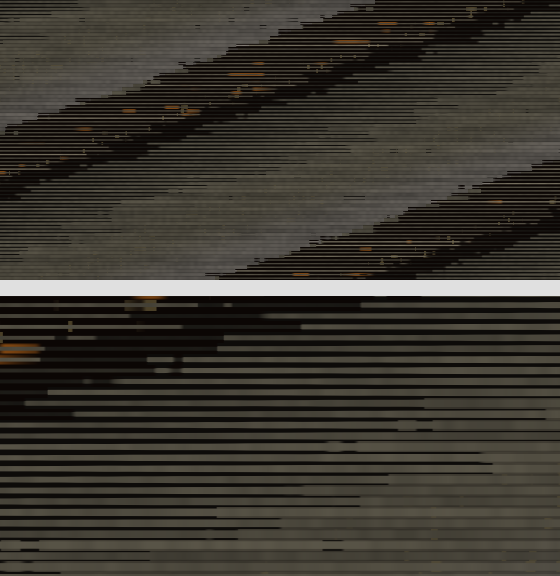
Top: the whole. Bottom: its middle third, enlarged.
Give the GLSL for this texture, as a WebGL 1 fragment shader.

```glsl
precision highp float;
uniform vec2 u_resolution;

// Layout, in canvas heights
const float ROWS = 77.0;
const float BAND_SLOPE = 0.345;
const float BAND_PERIOD = 0.79;
const float BAND_OFFSET = 0.531;

// Stops along one band period
const float CORE_END = 0.31;
const float GAP_END = 0.57;
const float WEDGE_START = 0.23;
const float FRINGE_START = 0.72;

// Raggedness of the row ends
const float ROW_JITTER = 0.045;
const float FRAY = 0.035;
const float GAP_JITTER = 0.12;

// Thread thickness, as a share of the row
const float CORE_THREAD = 0.36;
const float GAP_THREAD = 0.46;
const float FULL_THREAD = 0.70;

const vec3 BROWN_BLACK = vec3(0.045, 0.022, 0.015);
const vec3 SOOT = vec3(0.050, 0.043, 0.036);
const vec3 OLIVE_GRAY = vec3(0.305, 0.290, 0.245);
const vec3 COOL_GRAY = vec3(0.350, 0.335, 0.315);
const vec3 SHADE_GRAY = vec3(0.235, 0.220, 0.185);
const vec3 AMBER = vec3(0.640, 0.350, 0.080);
const vec3 STRAW = vec3(0.420, 0.370, 0.230);

float hash(vec2 p) {
  vec3 q = fract(vec3(p.xyx) * 0.1031);
  q += dot(q, q.yzx + 33.33);
  return fract((q.x + q.y) * q.z);
}

// Smooth noise along one row
float streak(float x, float row) {
  float cell = floor(x);
  float t = fract(x);
  t = t * t * (3.0 - 2.0 * t);
  return mix(hash(vec2(cell, row)), hash(vec2(cell + 1.0, row)), t);
}

// Soft window between two stops
float window(float lo, float hi, float soft, float v) {
  return smoothstep(lo - soft, lo + soft, v) * (1.0 - smoothstep(hi - soft, hi + soft, v));
}

// Antialiased centred stripe
float stripe(float f, float width, float pixel) {
  return clamp((0.5 * width - abs(f - 0.5)) / pixel + 0.5, 0.0, 1.0);
}

void main() {
  vec2 p = gl_FragCoord.xy / u_resolution.y;
  float soft = 1.5 / u_resolution.y;
  float row = floor(p.y * ROWS);
  float f = fract(p.y * ROWS);
  float rowY = (row + 0.5) / ROWS;
  float rowRandom = hash(vec2(row, 7.0));

  // Band phase, constant in height inside each row
  float phase = (BAND_OFFSET - rowY + BAND_SLOPE * p.x) / BAND_PERIOD;
  float smoothPhase = fract(phase);
  float fray = streak(p.x * 34.0, row + 150.0) - 0.5;
  float s = fract(phase + ROW_JITTER * (rowRandom - 0.5) + FRAY * fray);

  // Where the gaps between threads are open
  float gapEnd = GAP_END + GAP_JITTER * (hash(vec2(row, 31.0)) - 0.5);
  float open = window(0.0, gapEnd, soft, s);
  float core = window(0.0, CORE_END, soft, s);
  float dash = smoothstep(0.91, 0.94, streak(p.x * 17.0, row + 400.0));
  dash *= step(0.72, hash(vec2(row, 53.0)));
  open = max(open, dash * 0.85);

  // Thread colour with long and short tonal streaks
  float fringe = smoothstep(FRINGE_START, 0.96, smoothPhase);
  vec3 thread = mix(OLIVE_GRAY, COOL_GRAY, fringe);
  float tone = 0.88 + 0.18 * hash(vec2(row, 91.0));
  tone += 0.14 * (streak(p.x * 9.0, row + 200.0) - 0.5);
  tone += 0.10 * (streak(p.x * 70.0, row + 300.0) - 0.5);
  thread *= tone;
  float wedge = window(WEDGE_START, CORE_END, soft, s);
  float glint = step(0.86, hash(vec2(row, 17.0))) * core;
  thread *= (1.0 - 0.65 * wedge) * (1.0 + 0.45 * glint);

  // Gap colour: closed cloth, soot or brown black
  vec3 closed = mix(SHADE_GRAY, COOL_GRAY * 0.84, fringe) * tone;
  vec3 gap = mix(closed, mix(SOOT, BROWN_BLACK, core), open);

  // Fine flecks in the cloth and amber glows in the core
  float fleck = smoothstep(0.86, 0.93, streak(p.x * 60.0, row + 500.0));
  float cloth = window(0.66, 0.86, 0.05, smoothPhase);
  float seam = window(0.17, 0.23, 0.015, smoothPhase);
  gap = mix(gap, STRAW, fleck * max(0.35 * cloth, 0.65 * seam));
  float glow = smoothstep(0.78, 0.90, streak(p.x * 13.0, row + 600.0));
  glow *= window(0.09, 0.22, 0.02, smoothPhase);
  glow *= step(0.55, hash(vec2(row, 71.0)));
  gap = mix(gap, AMBER, 0.75 * glow * stripe(f, 0.9, 0.2));

  // Threads widen from the core towards the closed cloth
  float width = mix(GAP_THREAD, FULL_THREAD, smoothstep(CORE_END, GAP_END, s));
  width = mix(width, CORE_THREAD, core);
  float cover = stripe(f, width, ROWS / u_resolution.y);
  gl_FragColor = vec4(mix(gap, thread, cover), 1.0);
}
```
